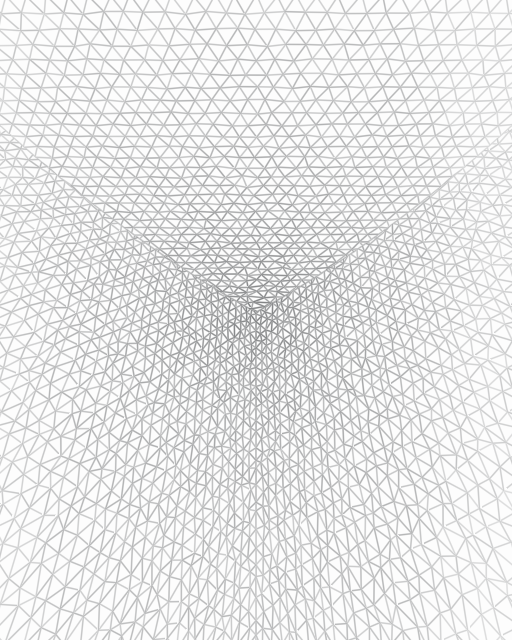
A Shadertoy shader for this background:

```glsl
// Fine wireframe of jittered triangles on three faces receding into a corner.
#define CORNER vec2(0.5, 0.512)
#define TOP_CELL vec2(0.0170, 0.0076)
#define SIDE_CELL vec2(0.0130, 0.0078)
#define TOP_DEPTH vec2(0.0, 1.85)
#define SIDE_DEPTH vec2(1.1, 1.58)
#define SIDE_SHEAR 0.2
#define LINE_HALF_WIDTH 0.0008
#define INK_FAR 0.27
#define INK_NEAR 0.56
#define PAPER vec3(0.992)
#define INK vec3(0.19, 0.20, 0.21)

vec2 hash22(vec2 p) {
    vec3 q = fract(vec3(p.xyx) * vec3(0.1031, 0.1030, 0.0973));
    q += dot(q, q.yzx + 33.33);
    return fract((q.xx + q.yz) * q.zy);
}

float segmentDistance(vec2 p, vec2 a, vec2 b) {
    vec2 pa = p - a, ba = b - a;
    return length(pa - ba * clamp(dot(pa, ba) / max(dot(ba, ba), 1e-9), 0.0, 1.0));
}

// Lattice vertex, jittered and then projected back onto the face
vec2 vertex(vec2 id, vec2 cell, vec2 depth, float shear, float seed, float jitter) {
    float offSeam = step(0.5, abs(id.y));
    vec2 j = (hash22(id + 200.0 + seed * offSeam) - 0.5) * jitter;
    j.y *= offSeam;
    vec2 g = (vec2(id.x + 0.5 * id.y, id.y) + j) * cell;
    vec2 q = g / max(1.0 - dot(depth, g), 0.05);
    return vec2(q.x - shear * q.y, q.y);
}

// Strength of the nearest mesh line; q is (along, across) on the face
float mesh(vec2 q, vec2 cell, vec2 depth, float shear, float seed, float jitter, float aa) {
    vec2 s = vec2(q.x + shear * q.y, q.y);
    vec2 g = s / (1.0 + dot(depth, s)) / cell;
    vec2 base = floor(vec2(g.x - 0.5 * g.y, g.y));
    float ink = 0.0;
    for (int y = -1; y <= 1; y++)
    for (int x = -1; x <= 1; x++) {
        vec2 id = base + vec2(x, y);
        vec2 a = vertex(id, cell, depth, shear, seed, jitter);
        for (int e = 0; e < 3; e++) {
            vec2 stepTo = e == 0 ? vec2(1, 0) : e == 1 ? vec2(0, 1) : vec2(1, -1);
            vec2 b = vertex(id + stepTo, cell, depth, shear, seed, jitter);
            float d = segmentDistance(q, a, b);
            float line = 1.0 - smoothstep(max(0.0, LINE_HALF_WIDTH - aa), LINE_HALF_WIDTH + aa, d);
            float tone = 0.75 + 0.4 * hash22(id + 500.0 + seed + float(e) * 57.0).x;
            ink = max(ink, line * tone);
        }
    }
    return ink;
}

void mainImage(out vec4 fragColor, in vec2 fragCoord) {
    float aa = 1.0 / iResolution.y;
    vec2 p = (fragCoord - CORNER * iResolution.xy) * aa;
    float side = abs(p.x), r = length(p);

    // Curved ridges part the upper face from the two lower ones
    float ridge = p.y - (0.55 + 0.45 * side) * side;
    float ink;
    if (ridge > 0.0) {
        float jitter = mix(0.16, 0.65, exp(-7.0 * r));
        ink = mesh(p, TOP_CELL, TOP_DEPTH, 0.0, 0.0, jitter, aa);
    } else {
        float seed = p.x < 0.0 ? 311.0 : 733.0;
        ink = mesh(vec2(-p.y, side), SIDE_CELL, SIDE_DEPTH, SIDE_SHEAR, seed, 0.48, aa);
    }
    float ridgeLine = 1.0 - smoothstep(0.0, LINE_HALF_WIDTH + aa, abs(ridge) * 0.8);
    ink = max(ink, 0.8 * ridgeLine);

    // Lines darken towards the corner and pale at the outer edges
    float strength = mix(INK_FAR, INK_NEAR, exp(-5.0 * r));
    strength *= 1.0 - 0.3 * smoothstep(0.24, 0.42, side + 0.12 * p.x);
    fragColor = vec4(mix(PAPER, INK, clamp(ink * strength, 0.0, 1.0)), 1.0);
}
```
